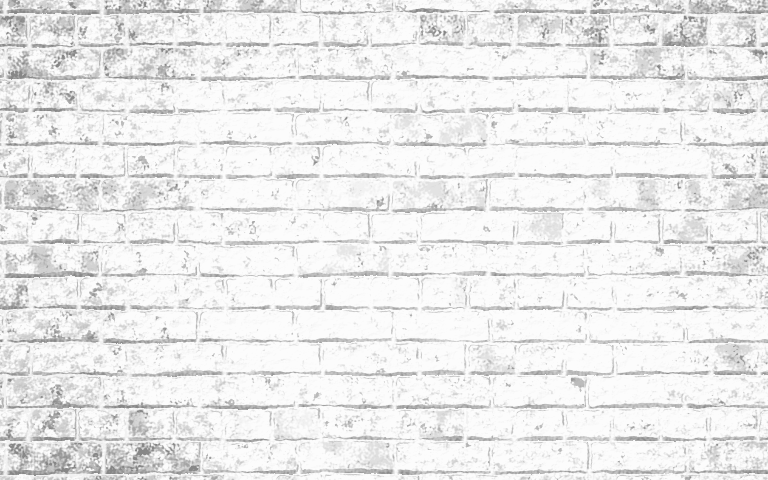
A WebGL 2 fragment shader for this texture:

```glsl
#version 300 es
precision highp float;
// Whitewashed brick wall: stretcher and header courses with worn grey shadows.
uniform vec2 u_resolution;
out vec4 outColor;

#define COURSES 14.6        // courses over the canvas height
#define STRETCHERS 4.94     // long bricks per canvas height of width
#define BED_OFFSET 0.18     // height of the lowest bed, in courses
#define GAP 0.0038          // half the mortar joint
#define SHADOW 0.0034       // half the mean bed shadow
#define MERGE 0.28          // share of header pairs laid as one brick
#define GRIME 1.0           // strength of the brick wear
#define PAPER vec3(0.99)
#define INK vec3(0.53)

vec2 hash2(vec2 p) {
  vec3 q = fract(p.xyx * vec3(0.1031, 0.1030, 0.0973));
  q += dot(q, q.yzx + 33.33);
  return fract((q.xx + q.yz) * q.zy);
}

float corner(vec2 cell, vec2 f, vec2 o) {
  float a = 6.2832 * hash2(cell + o).x;
  return dot(vec2(cos(a), sin(a)), f - o);
}

// Gradient noise, about -0.7 to 0.7
float noise(vec2 p) {
  vec2 i = floor(p), f = fract(p);
  vec2 s = f * f * f * (f * (f * 6.0 - 15.0) + 10.0);
  float low = mix(corner(i, f, vec2(0)), corner(i, f, vec2(1, 0)), s.x);
  float high = mix(corner(i, f, vec2(0, 1)), corner(i, f, vec2(1)), s.x);
  return mix(low, high, s.y);
}

float fbm(vec2 p) {
  float sum = 0.0, amp = 0.6;
  for (int i = 0; i < 4; i++) {
    sum += amp * noise(p);
    p = mat2(1.6, 1.2, -1.2, 1.6) * p + 17.3;
    amp *= 0.55;
  }
  return sum;
}

float roundedBox(vec2 q, vec2 halfSize, float radius) {
  vec2 e = abs(q) - halfSize + radius;
  return length(max(e, 0.0)) + min(max(e.x, e.y), 0.0) - radius;
}

// Soft line of the given half width around zero
float line(float d, float halfWidth) {
  float soft = max(0.0009, 0.7 / u_resolution.y);
  return 1.0 - smoothstep(halfWidth - soft, halfWidth + soft, abs(d));
}

void main() {
  vec2 p = gl_FragCoord.xy / u_resolution.y;

  // Hand-laid unevenness: slow sag plus chipped edges
  vec2 w = p + 0.006 * vec2(noise(p * 9.0), noise(p * vec2(5.0, 8.0) + 7.0));
  w += 0.0048 * vec2(fbm(p * 45.0), fbm(p * 45.0 + 31.0));

  // Courses alternate between stretchers and headers
  float v = w.y * COURSES - BED_OFFSET;
  float row = floor(v);
  bool headers = mod(row, 2.0) > 0.5;
  float u = w.x * STRETCHERS - (headers ? 0.30 : 0.05);
  u += 0.05 * (hash2(vec2(row + 40.0, 3.0)).x - 0.5);
  bool halves = headers && hash2(vec2(floor(u) + 60.0, row + 20.0)).x > MERGE;
  float perBrick = halves ? 2.0 : 1.0;
  u *= perBrick;
  vec2 size = vec2(1.0 / (STRETCHERS * perBrick), 1.0 / COURSES);
  vec2 rnd = hash2(vec2(floor(u) + 11.0 * perBrick, row + 5.0));

  // Brick outline
  vec2 q = (fract(vec2(u, v)) - 0.5) * size;
  vec2 halfSize = 0.5 * size - GAP;
  float d = roundedBox(q, halfSize, 0.009);
  float inside = 1.0 - smoothstep(-0.003, 0.001, d);

  // Wear grows away from the pale middle of the wall
  vec2 c = (p - vec2(0.92, 0.42)) / vec2(0.9, 0.62);
  float age = clamp(0.6 * dot(c, c) + 0.55 * noise(p * 2.2 + 4.0), 0.0, 1.0);
  float brickAge = age + 0.5 * (rnd.x - 0.5);

  // Brick faces: mottling, wrinkles, flecks and bare darker bricks
  float grain = noise(p * 170.0);
  float rough = fbm(p * vec2(34.0, 42.0));
  float wrinkle = max(0.0, rough - fbm((p + vec2(0.002, -0.003)) * vec2(34.0, 42.0)));
  float mottle = smoothstep(0.08, 0.6, rough + 0.45 * grain + 0.38 * brickAge - 0.08);
  float fleck = smoothstep(0.30, 0.46, fbm(p * 22.0 + 9.0) + 0.25 * grain + 0.14 * brickAge);
  float bare = smoothstep(0.80 - 0.35 * age, 0.90 - 0.35 * age, rnd.y);
  bare *= smoothstep(-0.12, 0.22, fbm(p * 16.0 + 50.0) + 0.3 * grain);
  float ink = 0.36 * mottle + 0.5 * wrinkle * (0.4 + age) + 0.55 * fleck;
  ink = GRIME * inside * (ink + bare * (0.2 + 0.3 * age));

  // Broken outlines and side joints
  float broken = smoothstep(-0.08, 0.3, noise(p * 28.0 + 3.0) + 0.2 * grain);
  ink = max(ink, 0.45 * broken * line(d, 0.0010));
  ink = max(ink, 0.55 * broken * line(q.x - halfSize.x, 0.0018) * step(abs(q.y), halfSize.y));

  // Shadow under each brick, swelling and thinning along the bed
  float thick = max(0.0008, SHADOW + 0.006 * noise(p * vec2(11.0, 20.0)));
  float bed = line(q.y + halfSize.y, thick);
  bed *= 1.0 - smoothstep(-0.006, 0.003, abs(q.x) - halfSize.x);
  bed *= 0.75 + 0.5 * noise(p * vec2(14.0, 30.0) + 8.0) + 0.35 * grain;
  ink = max(ink, bed * mix(0.72, 1.0, age));

  // Pale grit in the mortar
  ink += 0.10 * (1.0 - inside) * smoothstep(0.0, 0.5, grain + 0.5 * age);

  outColor = vec4(mix(PAPER, INK, clamp(ink, 0.0, 1.0)), 1.0);
}
```
